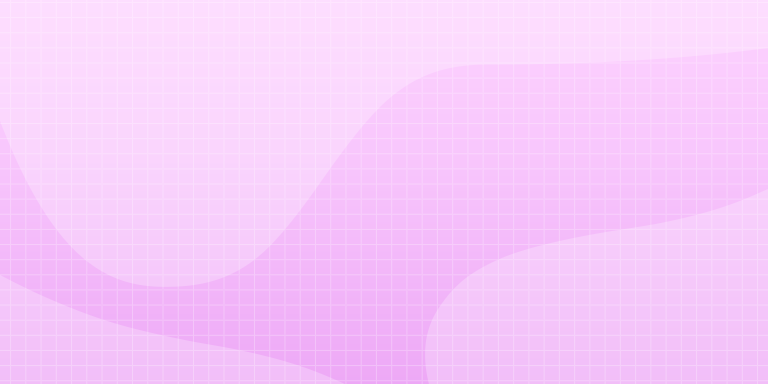
Write a Shadertoy shader that draws this background.

```glsl
// Soft pink backdrop: a vertical gradient, three pale wavy areas and a fine
// white grid. Each wave edge is a cubic Hermite spline used as a half-plane
// border; the grid comes from repeated line distances.

// Spline through knots of (position, value, slope), straight past both ends.
float spline(float x, vec3 knots[7]) {
    float inside = clamp(x, knots[0].x, knots[6].x);
    float value = knots[0].y;
    float slope = x < knots[0].x ? knots[0].z : knots[6].z;
    for (int i = 0; i < 6; i++) {
        vec3 a = knots[i], b = knots[i + 1];
        if (inside >= a.x) {
            float span = b.x - a.x;
            float t = (inside - a.x) / span;
            float s = 1.0 - t;
            value = mix(a.y, b.y, t * t * (3.0 - 2.0 * t))
                  + span * t * s * (a.z * s - b.z * t);
        }
    }
    return value + slope * (x - inside);
}

// Antialiased coverage of the region where the field is positive.
float coverage(float field) {
    float gradient = length(vec2(dFdx(field), dFdy(field)));
    return clamp(field / max(gradient, 1e-5) + 0.5, 0.0, 1.0);
}

void mainImage(out vec4 fragColor, in vec2 fragCoord) {
    // Canvas spans 2 by 1 units
    vec2 p = fragCoord / iResolution.xy * vec2(2.0, 1.0);
    vec2 pixel = vec2(2.0, 1.0) / iResolution.xy;

    // Vertical gradient
    vec3 violet = vec3(0.930, 0.660, 0.965);
    vec3 pink = vec3(0.973, 0.778, 0.990);
    vec3 blush = vec3(0.992, 0.825, 0.998);
    vec3 color = mix(violet, pink, clamp(p.y / 0.6, 0.0, 1.0));
    color = mix(color, blush, clamp((p.y - 0.6) / 0.4, 0.0, 1.0));

    // Upper and lower left edges give y from x; the right edge gives x from y
    float upperEdge = spline(p.x, vec3[7](
        vec3(0.0, 0.685, -2.6), vec3(0.43, 0.253, 0.0),
        vec3(0.651, 0.315, 0.70), vec3(0.833, 0.523, 1.42),
        vec3(1.003, 0.734, 0.92), vec3(1.276, 0.832, 0.0),
        vec3(2.0, 0.875, 0.13)));
    float lowerEdge = spline(p.x, vec3[7](
        vec3(0.0, 0.284, -0.53), vec3(0.13, 0.221, -0.43),
        vec3(0.286, 0.162, -0.31), vec3(0.469, 0.117, -0.21),
        vec3(0.625, 0.088, -0.21), vec3(0.781, 0.047, -0.33),
        vec3(0.898, 0.0, -0.46)));
    float rightEdge = spline(p.y, vec3[7](
        vec3(0.0, 1.117, -0.25), vec3(0.076, 1.107, 0.0),
        vec3(0.203, 1.146, 0.70), vec3(0.326, 1.302, 2.3),
        vec3(0.393, 1.562, 5.7), vec3(0.419, 1.719, 5.0),
        vec3(0.508, 2.0, 2.2)));

    // Pale translucent areas
    float pale = max(coverage(p.y - upperEdge),
                     max(coverage(lowerEdge - p.y), coverage(p.x - rightEdge)));
    color = mix(color, vec3(1.0), 0.25 * pale);

    // Fine grid, its lines softened over one pixel
    vec2 cell = vec2(0.0397, 0.0394);
    vec2 fromLine = abs(fract((p - vec2(0.0275, 0.639)) / cell + 0.5) - 0.5) * cell;
    vec2 lines = clamp((0.0013 - fromLine) / pixel + 0.5, 0.0, 1.0)
               * min(vec2(1.0), 0.0026 / pixel);
    color = mix(color, vec3(1.0), 0.27 * max(lines.x, lines.y));

    fragColor = vec4(color, 1.0);
}
```
